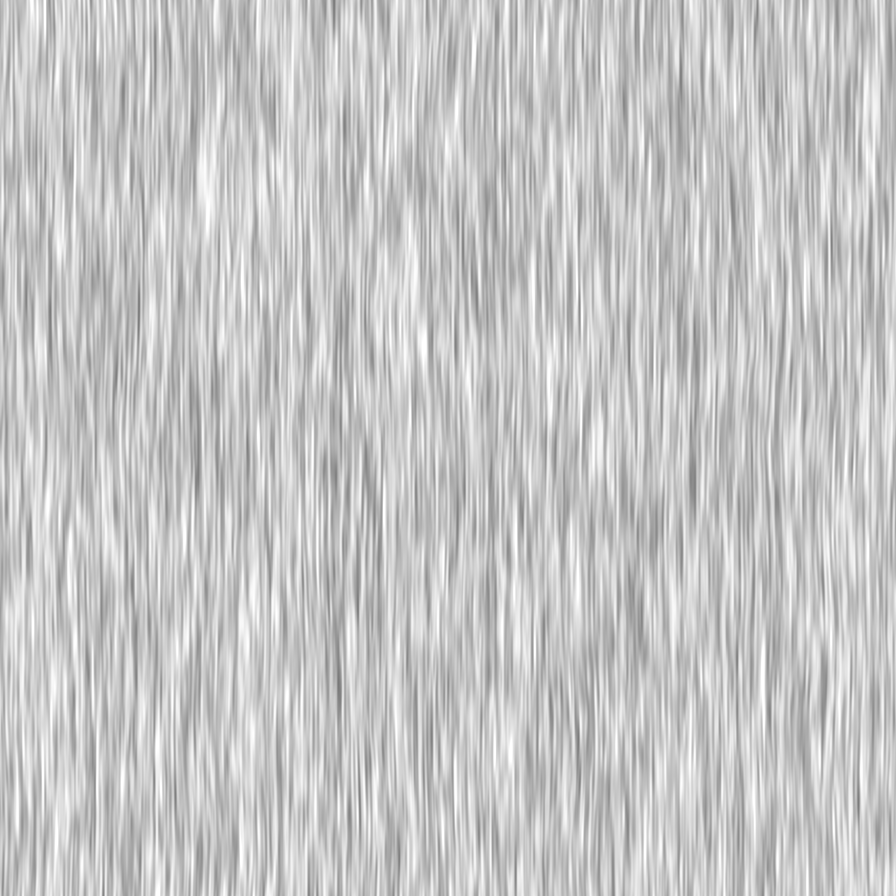
A three.js fragment shader for this texture:

```glsl
// Brushed metal: fine, pale grey hairlines running vertically.
// Three layers of noise, narrow across and long upwards, are summed;
// each column is shifted on its own so that streak ends never line up.

varying vec2 vUv;

const float MEAN_GREY = 0.778;
const float CONTRAST = 0.41;

// Cells across and up the canvas, for each layer of streaks.
const vec2 LONG_GRAIN = vec2(390.0, 11.0);
const vec2 MEDIUM_GRAIN = vec2(345.0, 19.0);
const vec2 SHORT_GRAIN = vec2(430.0, 34.0);
const vec3 GRAIN_WEIGHTS = vec3(0.72, 0.55, 0.42);

const vec2 MOTTLE_CELLS = vec2(34.0, 9.0);
const float MOTTLE_STRENGTH = 0.07;

const vec2 DRIFT_CELLS = vec2(14.0, 7.0);
const float DRIFT_AMOUNT = 0.005;

float hash(vec2 p) {
  return fract(sin(dot(p, vec2(12.9898, 78.233))) * 43758.5453);
}

// Smooth noise along one column, from -0.5 to 0.5.
float columnNoise(float column, float y, float seed) {
  float shifted = y + hash(vec2(column, seed + 0.37));
  float row = floor(shifted);
  float blend = smoothstep(0.0, 1.0, shifted - row);
  float below = hash(vec2(column + seed, row));
  float above = hash(vec2(column + seed, row + 1.0));
  return mix(below, above, blend) - 0.5;
}

// Neighbouring columns blended into soft-edged streaks.
float streaks(vec2 uv, vec2 cells, float seed) {
  vec2 p = uv * cells;
  float column = floor(p.x);
  float blend = smoothstep(0.0, 1.0, p.x - column);
  return mix(columnNoise(column, p.y, seed),
             columnNoise(column + 1.0, p.y, seed), blend);
}

void main() {
  // Bend the hairlines very slightly sideways.
  vec2 uv = vUv;
  uv.x += DRIFT_AMOUNT * streaks(vUv, DRIFT_CELLS, 71.3);

  // Fine grain in three lengths.
  vec3 grain = vec3(streaks(uv, LONG_GRAIN, 3.1),
                    streaks(uv, MEDIUM_GRAIN, 17.7),
                    streaks(uv, SHORT_GRAIN, 41.9));

  // Broad, faint variation in brightness.
  float mottle = streaks(uv, MOTTLE_CELLS, 59.2);

  float grey = MEAN_GREY + CONTRAST * dot(grain, GRAIN_WEIGHTS)
             + MOTTLE_STRENGTH * mottle;
  gl_FragColor = vec4(vec3(clamp(grey, 0.0, 1.0)), 1.0);
}
```
